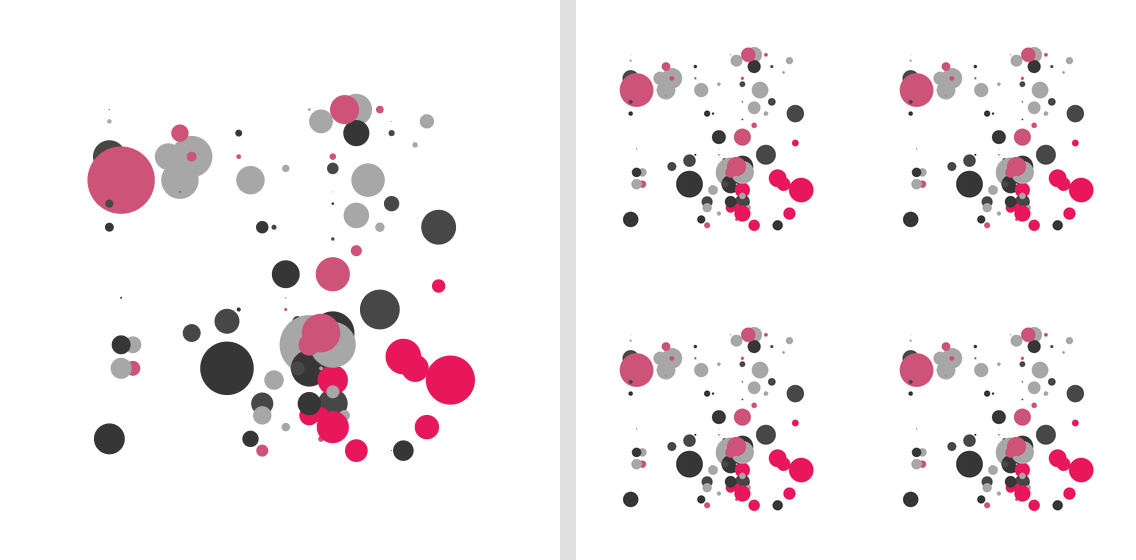
Left, the tile; right, the same tile 2 across and 2 down.
Give the GLSL for this background, as a WebGL 1 fragment shader.

```glsl
precision highp float;

// Scattered flat discs in greys, rose and crimson on a white ground.
// Each disc has a size rank; rank sets radius and colour, a hash picks a cell
// of a square lattice. Distances wrap, so the canvas tiles on both axes.

uniform vec2 u_resolution;

const int DISC_COUNT = 88;
const float COUNT = 88.0;
const float SHUFFLE = 37.0;            // coprime with COUNT: mixes the paint order
const float SEED = 4.0;

const float LATTICE_CELLS = 30.0;
const float LATTICE_PITCH = 0.021;
const float LATTICE_START = 0.1953;    // centre of the lower left cell
const vec2 LARGEST_CELL = vec2(1.0, 23.0);

const float RADIUS_MIN = 0.0006;
const float RADIUS_BODY = 0.0375;      // spread of the ordinary sizes
const float RADIUS_TAIL = 0.0265;      // extra size of the few largest discs
const float SMALL_SIZE = 0.42;         // below this, crimson gives way to rose

const vec3 WHITE = vec3(1.0);
const vec3 CHARCOAL = vec3(0.21);
const vec3 SLATE = vec3(0.28);
const vec3 SILVER = vec3(0.655);
const vec3 CRIMSON = vec3(0.91, 0.09, 0.36);
const vec3 ROSE = vec3(0.805, 0.325, 0.475);

// Upper limits of each colour's share, in the order of the palette
const float CHARCOAL_END = 0.21;
const float SLATE_END = 0.40;
const float SILVER_END = 0.69;
const float CRIMSON_END = 0.89;

vec2 hash2(float n) {
    vec3 q = fract(vec3(n) * vec3(0.1031, 0.1030, 0.0973));
    q += dot(q, q.yzx + 33.33);
    return fract((q.xx + q.yz) * q.zy);
}

float discRadius(float size) {
    return RADIUS_MIN + RADIUS_BODY * pow(size, 1.4) + RADIUS_TAIL * pow(size, 30.0);
}

vec3 discColour(float pick) {
    if (pick < CHARCOAL_END) return CHARCOAL;
    if (pick < SLATE_END) return SLATE;
    if (pick < SILVER_END) return SILVER;
    if (pick < CRIMSON_END) return CRIMSON;
    return ROSE;
}

// Larger discs lean right; crimson ones gather at the lower right
vec2 discCentre(float rank, float size, bool isCrimson) {
    vec2 spot = hash2(rank * 7.0 + 11.0 + SEED);
    spot.x = pow(spot.x, mix(1.3, 0.7, size));
    if (isCrimson) spot = vec2(0.5 + 0.5 * spot.x, spot.y * spot.y);
    vec2 cell = floor(spot * LATTICE_CELLS);
    if (rank < 0.5) cell = LARGEST_CELL;
    return LATTICE_START + LATTICE_PITCH * cell;
}

void main() {
    vec2 uv = gl_FragCoord.xy / u_resolution;
    float pixel = 1.0 / min(u_resolution.x, u_resolution.y);
    vec3 colour = WHITE;

    for (int i = 0; i < DISC_COUNT; i++) {
        // Rank 0 is the largest disc
        float rank = mod(float(i) * SHUFFLE + 20.0, COUNT);
        float size = 1.0 - (rank + 0.5) / COUNT;

        // Golden ratio steps keep the colour shares even across the sizes
        float pick = fract(rank * 0.618034 + 0.95);
        bool isCrimson = pick >= SILVER_END && pick < CRIMSON_END;
        if (isCrimson && size < SMALL_SIZE) {
            pick = 0.99;
            isCrimson = false;
        }

        // Wrapped distance and a one pixel soft edge
        vec2 offset = fract(uv - discCentre(rank, size, isCrimson) + 0.5) - 0.5;
        float edge = length(offset) - discRadius(size);
        float cover = clamp(0.5 - edge / pixel, 0.0, 1.0);
        colour = mix(colour, discColour(pick), cover);
    }

    gl_FragColor = vec4(colour, 1.0);
}
```
